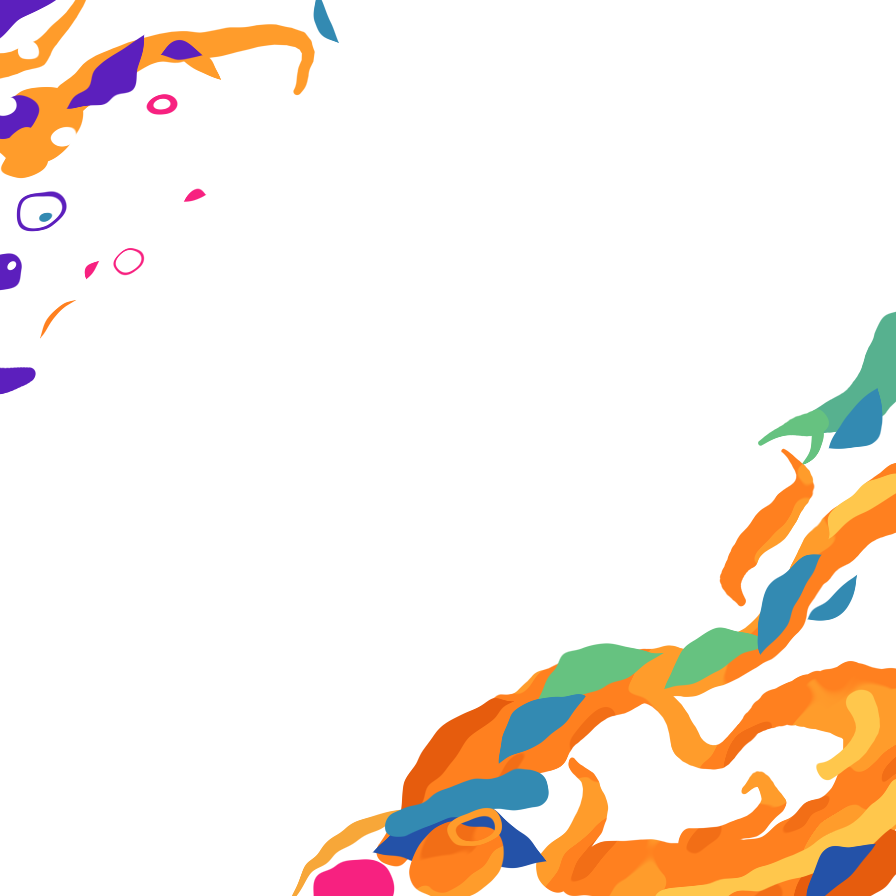
Give the GLSL for this background, as a WebGL 1 fragment shader.

```glsl
precision highp float;
// Liquid paint splashes on white: an amber and violet splash at the upper left,
// a flame-like wave of orange, green and blue at the lower right. Tapered curves,
// leaves and eggs are painted in layers over coordinates bent by noise.
uniform vec2 u_resolution;
#define STEPS 10      // segments in each curve
#define BEND 0.12     // sideways bow of the leaves
#define WOBBLE 1.0    // unevenness of the edges
#define GRAIN 0.07    // scale of the bands in the flame

const vec3 WHITE = vec3(1), AMBER = vec3(1, .61, .17), ORANGE = vec3(1, .5, .12);
const vec3 RUST = vec3(.9, .36, .05), YELLOW = vec3(1, .78, .3), PINK = vec3(.97, .13, .5);
const vec3 VIOLET = vec3(.36, .12, .74), NAVY = vec3(.14, .32, .66);
const vec3 BLUE = vec3(.2, .54, .7), GREEN = vec3(.4, .76, .5);

vec2 p, tip;        // position in percent of the canvas, end of the latest curve
vec3 col, ink;      // painted colour so far, colour in use
float soft, tipR;   // half width of an edge, radius at the tip

float hash(vec2 c) { return fract(sin(dot(c, vec2(127.1, 311.7))) * 43758.5); }
float noise(vec2 q) {
  vec2 c = floor(q), f = fract(q), e = vec2(1, 0);
  f *= f * (3. - 2. * f);
  return mix(mix(hash(c), hash(c + e), f.x),
             mix(hash(c + e.yx), hash(c + e.xx), f.x), f.y);
}

void fill(float d) { col = mix(ink, col, smoothstep(-soft, soft, d)); }

// Distance to a straight limb with a changing radius
float limb(vec2 a, vec2 b, float ra, float rb) {
  vec2 s = b - a;
  float t = clamp(dot(p - a, s) / dot(s, s), 0., 1.);
  return length(p - a - s * t) - mix(ra, rb, t);
}
// Continues from the tip: control point, end point, end radius
void onward(vec4 bc, float r) {
  vec2 last = tip;
  float d = 1e3, lastR = tipR;
  for (int i = 1; i <= STEPS; i++) {
    float t = float(i) / float(STEPS), nextR = mix(tipR, r, t);
    vec2 next = mix(mix(tip, bc.xy, t), mix(bc.xy, bc.zw, t), t);
    d = min(d, limb(last, next, lastR, nextR));
    last = next; lastR = nextR;
  }
  fill(d);
  tip = bc.zw; tipR = r;
}
// New curve: start and control point, then end point and both radii
void stroke(vec4 ab, vec4 cr) {
  tip = ab.xy; tipR = cr.z;
  onward(vec4(ab.zw, cr.xy), cr.w);
}
// Bowed leaf with pointed ends
void leaf(vec4 ab, float r) {
  vec2 s = ab.zw - ab.xy, v = p - ab.xy;
  float t = clamp(dot(v, s) / dot(s, s), 0., 1.), belly = 4. * t * (1. - t);
  fill(length(v - s * t - BEND * belly * vec2(-s.y, s.x)) - r * belly);
}
// Tilted egg: centre and radius
float egg(vec3 c) {
  vec2 q = mat2(.9, -.4, .4, .9) * (p - c.xy);
  return length(q * vec2(.85, 1.15)) - c.z;
}
void blob(vec3 c) { fill(egg(c)); }
void ring(vec3 c, float w) { fill(abs(egg(c)) - w); }

void upperSplash() {
  ink = VIOLET; leaf(vec4(-4, 93, 9, 102), 1.8);
  ink = AMBER; stroke(vec4(-1, 92.5, 6, 93), vec4(9.3, 101, 1.5, .4));
  stroke(vec4(8, 89, 14, 95), vec4(23, 95, 2, 1.4)); onward(vec4(39, 99, 33, 90), .4);
  leaf(vec4(20, 94, 25, 91), 1.);
  blob(vec3(4, 86, 4.4)); blob(vec3(2.5, 82, 2.1));
  ink = VIOLET; blob(vec3(1.5, 87, 2.3));
  leaf(vec4(16, 96, 7, 88), 1.9); leaf(vec4(18, 93.7, 23, 94), .9);
  ink = AMBER; blob(vec3(2.6, 84.5, 1.4));
  ink = WHITE; blob(vec3(3.5, 94.5, 1)); blob(vec3(.5, 88, 1.1)); blob(vec3(7.3, 85, 1.2));
  // loose drops and rings
  ink = BLUE; leaf(vec4(38, 95, 35, 101), .8); blob(vec3(5.5, 75.9, .6));
  ink = PINK; ring(vec3(18.2, 88.5, 1.1), .32); ring(vec3(14.5, 70.7, 1.6), .12);
  leaf(vec4(20.6, 77.6, 23.2, 78.2), .5); leaf(vec4(9.8, 68.7, 11.1, 70.8), .5);
  ink = ORANGE; leaf(vec4(4.6, 62.6, 8.5, 66.2), .3);
  ink = VIOLET; ring(vec3(4.9, 76.5, 2.2), .2); blob(vec3(.2, 69.8, 2.2));
  stroke(vec4(-1, 57.4, 2, 57.5), vec4(3.5, 58, 1.6, .8));
  ink = WHITE; blob(vec3(1.5, 70.4, .5));
}

void lowerWave(vec3 flame) {
  // green spray
  ink = mix(GREEN, BLUE, .3); stroke(vec4(101, 62, 98.5, 54), vec4(91, 53, 3.6, 1.4));
  ink = GREEN; onward(vec4(88, 53, 85, 50.7), .3); leaf(vec4(91, 54, 89.5, 48), .8);
  ink = mix(YELLOW, RUST, .3); leaf(vec4(32, -1, 48, 10), 1.);
  // detached curl, then the long crest
  ink = flame; stroke(vec4(87.2, 49.3, 92.5, 46.5), vec4(88, 43, .2, 1.6));
  onward(vec4(85, 41, 83.5, 38), 1.7); onward(vec4(80.5, 36, 82.3, 33), .5);
  stroke(vec4(101, 44.7, 95, 42), vec4(90, 36, 3.7, 2)); onward(vec4(86, 26, 76, 25), 2.6);
  onward(vec4(66, 25, 59, 18.5), 5.); onward(vec4(52, 15, 44, 5), 1.6);
  // loop, right body, foot, inner curl and crescent
  stroke(vec4(67, 22.5, 75, 24), vec4(76.5, 17, .6, 1.7)); onward(vec4(80, 13, 83.5, 18.5), 1.);
  onward(vec4(89, 24.5, 98.5, 20.5), 5.); onward(vec4(101, 8, 84, 2), 4.);
  stroke(vec4(65, 2.5, 75, 4), vec4(92, 1, 2.8, 4));
  stroke(vec4(77, 6.5, 85, 6.5), vec4(86.3, 10.5, 1.3, 1.1)); onward(vec4(86, 15, 83, 12), .5);
  stroke(vec4(64, 15, 69, 11), vec4(62, 3, .7, 2.4));
  // coloured streaks
  ink = RUST; leaf(vec4(45, 8, 57, 22), 1.8); leaf(vec4(88, -3, 104, 6), 4.);
  ink = GREEN; leaf(vec4(59, 20, 74, 27), 2.5); leaf(vec4(74, 23, 86, 28.5), 2.2);
  ink = YELLOW; leaf(vec4(92, 40, 103, 46.5), 1.5);
  stroke(vec4(74, 0, 90, 1), vec4(101, 11, .7, 1.8));
  stroke(vec4(96, 21.8, 98.5, 17), vec4(92, 14, 1.5, .9));
  ink = NAVY; leaf(vec4(90, -2, 97.5, 6), 1.7); leaf(vec4(42, 5, 61, 4), 3.5);
  ink = BLUE; leaf(vec4(56, 15, 65, 22), 2.4); leaf(vec4(85, 27, 92, 38), 2.);
  leaf(vec4(98, 56.5, 92.5, 49.5), 2.2); leaf(vec4(95.7, 36, 90, 31), 1.2);
  stroke(vec4(45, 8, 53, 12), vec4(59.3, 12, 1.6, 2));
  // knot at the foot of the crest
  ink = PINK; blob(vec3(39.5, .5, 4));
  ink = flame; blob(vec3(51, 4, 4.5));
  ink = AMBER; ring(vec3(53, 7.5, 2), .4);
}

void main() {
  p = 100. * gl_FragCoord.xy / u_resolution;
  soft = 70. / min(u_resolution.x, u_resolution.y);
  col = WHITE;
  p += WOBBLE * (vec2(noise(p * .4), noise(p.yx * .4)) - .5);
  // bands of amber and rust along the flow
  float band = noise(GRAIN * vec2(p.x + p.y, 3. * (p.y - p.x)));
  vec3 flame = mix(AMBER, ORANGE, smoothstep(.36, .38, band));
  flame = mix(flame, mix(ORANGE, RUST, .5), smoothstep(.72, .74, band));
  upperSplash(); lowerWave(flame);
  gl_FragColor = vec4(col, 1);
}
```
